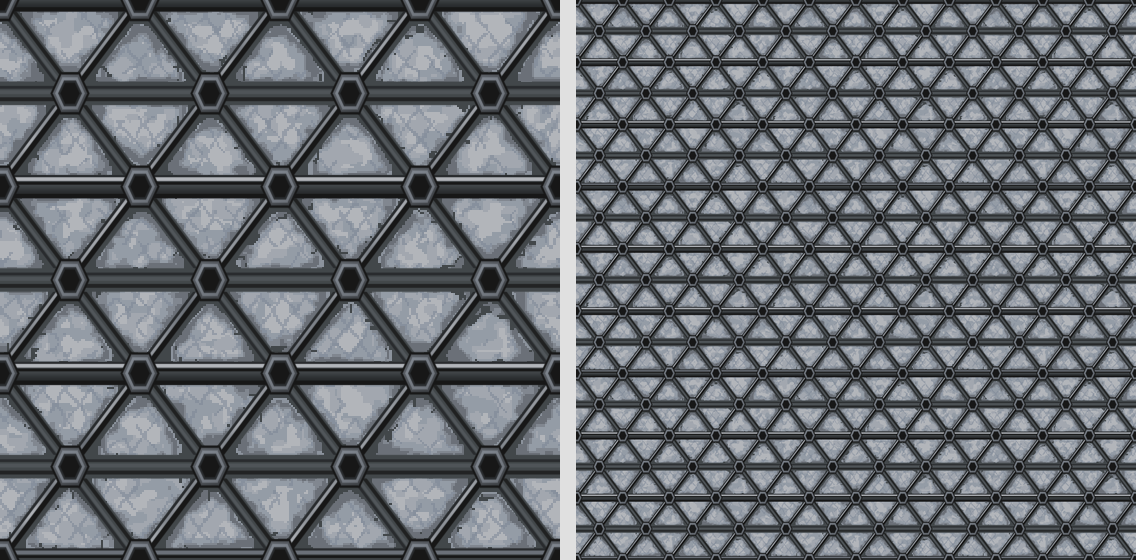
Left: one tile. Right: repeated 3 by 3.
Write a three.js fragment shader that draws this pattern.

```glsl
// Worn stone triangles held in a dark steel lattice, with a hexagonal socket at each joint.
// Three families of lines split the plane; distances to them shape bars and panels,
// and wrapping value noise, sampled on a coarse grid, chips and stains the stone.
varying vec2 vUv;

const float COLUMNS = 4.0;        // joints across; one length unit is one column
const float ROWS = 6.0;           // bars up, must be even
const float GRAIN = 256.0;        // stone grains across the canvas
const float SOFT = 0.006;         // edge smoothing
const float ROUNDING = 17.0;      // higher gives sharper panel corners
const float INSET_DOWN = 0.030;   // frame width of panels pointing down
const float INSET_UP = 0.054;     // frame width of panels pointing up
const float CHIPPING = 0.095;     // raggedness of stone outlines
const float SOCKET = 0.107;       // outer socket radius
const float HOLE = 0.060;         // socket hole radius

const vec3 BLACK = vec3(0.09, 0.09, 0.09);
const vec3 DARK = vec3(0.16, 0.17, 0.18);
const vec3 STEEL = vec3(0.26, 0.28, 0.29);
const vec3 SLATE = vec3(0.42, 0.44, 0.47);
const vec3 STONE = vec3(0.58, 0.61, 0.65);
const vec3 PALE = vec3(0.70, 0.71, 0.73);
const vec3 SCRATCH = vec3(0.49, 0.53, 0.59);

varying vec2 vUnusedGuard;

float hash(vec2 p) {
  vec3 q = fract(vec3(p.xyx) * 0.1031);
  q += dot(q, q.yzx + 33.33);
  return fract((q.x + q.y) * q.z);
}

// Value noise with n cells across the canvas, wrapping at its edges
float noise(vec2 uv, float n) {
  vec2 c = floor(uv * n), f = fract(uv * n);
  f = f * f * (3.0 - 2.0 * f);
  vec2 lo = mod(c, n), hi = mod(c + 1.0, n);
  return mix(mix(hash(lo), hash(vec2(hi.x, lo.y)), f.x),
             mix(hash(vec2(lo.x, hi.y)), hash(hi), f.x), f.y);
}

// Rising diagonal, falling diagonal and row coordinates; whole numbers lie on bars
vec3 lattice(vec2 uv) {
  float x = uv.x * COLUMNS, row = uv.y * ROWS;
  return vec3(x - 0.5 * row, x + 0.5 * row, row);
}

// Signed distances to the nearest bar of each family
vec3 barDistance(vec3 l) {
  float rise = COLUMNS / ROWS;
  float slant = 1.0 / length(vec2(1.0, 0.5 / rise));
  return (fract(l + 0.5) - 0.5) * vec3(slant, slant, rise);
}

float stroke(float d, float centre, float halfWidth) {
  return 1.0 - smoothstep(halfWidth - SOFT, halfWidth + SOFT, abs(d - centre));
}

vec3 stonePanel(vec2 uv) {
  vec3 l = lattice(uv), cell = floor(l);
  vec3 e = exp(-ROUNDING * abs(barDistance(l)));
  vec2 id = mod(vec2(cell.x + cell.y, cell.z), vec2(2.0 * COLUMNS, ROWS));
  float up = 1.0 - abs(cell.y - cell.x - cell.z);
  float coarse = noise(uv, 40.0), fine = noise(uv + 0.37, 88.0);
  float wear = 0.6 * coarse + 0.4 * fine - 0.5;
  float depth = -log(e.x + e.y + e.z) / ROUNDING - mix(INSET_DOWN, INSET_UP, up);
  float edge = depth + 0.35 * CHIPPING * wear;
  float core = depth + CHIPPING * wear + 0.016 * (hash(id + 11.0) - 0.5);

  // Stepped tones from frame to centre
  vec3 col = mix(STEEL, SLATE, step(0.0, edge));
  col = mix(col, STONE * 0.87, step(0.030, core) * step(0.0, edge));
  col = mix(col, STONE, step(0.043, core));
  col = mix(col, mix(STONE, PALE, 0.45), step(0.060, core) * step(0.46, coarse));
  col = mix(col, PALE, step(0.082, core) * step(0.50, noise(uv + 0.19, 52.0)));

  // Crossed scratches, cracks and chipped bright rims
  vec2 hatch = abs(fract(l.xy * 6.0 + hash(id) + 0.3 * coarse) - 0.5);
  float cut = step(min(hatch.x, hatch.y), 0.075) * step(0.40, noise(uv + 0.61, 32.0));
  col = mix(col, SCRATCH, 0.55 * cut * step(0.043, core));
  float crack = step(abs(noise(uv + 0.83, 36.0) - 0.5), 0.045) * step(0.58, coarse);
  col = mix(col, STEEL, crack * step(0.0, edge) * step(edge, 0.045));
  float rim = step(0.0, edge) * step(edge, 0.012) * step(0.60, noise(uv + 0.47, 44.0));
  return mix(col, STONE, 0.8 * rim);
}

void main() {
  vec3 l = lattice(vUv), d = barDistance(l);
  vec3 col = stonePanel((floor(vUv * GRAIN) + 0.5) / GRAIN);

  // Falling bars: dull, with a dark groove on each side
  col = mix(col, STEEL, stroke(d.y, 0.0, 0.058));
  col = mix(col, DARK, stroke(d.y, -0.034, 0.010));
  col = mix(col, BLACK, 0.8 * stroke(d.y, 0.032, 0.013));
  col = mix(col, SLATE, 0.35 * stroke(d.y, -0.008, 0.010));

  // Rising bars: a lit ridge over a black shadow
  col = mix(col, STEEL, stroke(d.x, 0.008, 0.055));
  col = mix(col, DARK, stroke(d.x, -0.036, 0.010));
  col = mix(col, BLACK, stroke(d.x, 0.012, 0.018));
  col = mix(col, mix(SLATE, PALE, noise(vUv, 24.0)), stroke(d.x, -0.018, 0.010));

  // Level bars: heavy and lit on even rows, dull on odd ones, muted on the first
  float row = floor(l.z + 0.5), odd = mod(row, 2.0);
  float muted = 1.0 - step(0.5, mod(row, ROWS));
  vec3 heavy = mix(STEEL, DARK, smoothstep(0.02, -0.05, d.z));
  heavy = mix(heavy, BLACK, max(stroke(d.z, -0.067, 0.016), stroke(d.z, 0.024, 0.010)));
  heavy = mix(heavy, DARK, stroke(d.z, 0.076, 0.010));
  heavy = mix(heavy, mix(PALE, SLATE, muted), stroke(d.z, 0.054, 0.013));
  vec3 dull = mix(STEEL, DARK, stroke(d.z, 0.043, 0.010));
  dull = mix(dull, SLATE, 0.3 * stroke(d.z, 0.008, 0.014));
  dull = mix(dull, BLACK, 0.75 * stroke(d.z, -0.042, 0.014));
  col = mix(col, mix(heavy, dull, odd), stroke(d.z, 0.0, 0.084));

  // Hexagonal sockets, slightly tall, lit from the upper left
  vec2 n = vec2(fract(l.x + 0.5 * l.z - 0.5 * odd + 0.5) - 0.5, d.z);
  vec2 q = abs(n) * vec2(1.0, 0.8);
  float hex = max(q.y, 0.866 * q.x + 0.5 * q.y);
  float light = clamp(0.5 + 3.0 * (n.y - n.x), 0.0, 1.0);
  col = mix(col, BLACK, stroke(hex, 0.0, SOCKET + 0.014));
  col = mix(col, mix(DARK, SLATE, 0.35 + 0.4 * light), stroke(hex, 0.0, SOCKET));
  col = mix(col, mix(SLATE, STONE, 0.5 * light), stroke(hex, 0.083, 0.009));
  col = mix(col, DARK, stroke(hex, 0.0, HOLE + 0.012));
  col = mix(col, BLACK, stroke(hex, 0.0, HOLE));
  gl_FragColor = vec4(col, 1.0);
}
```
